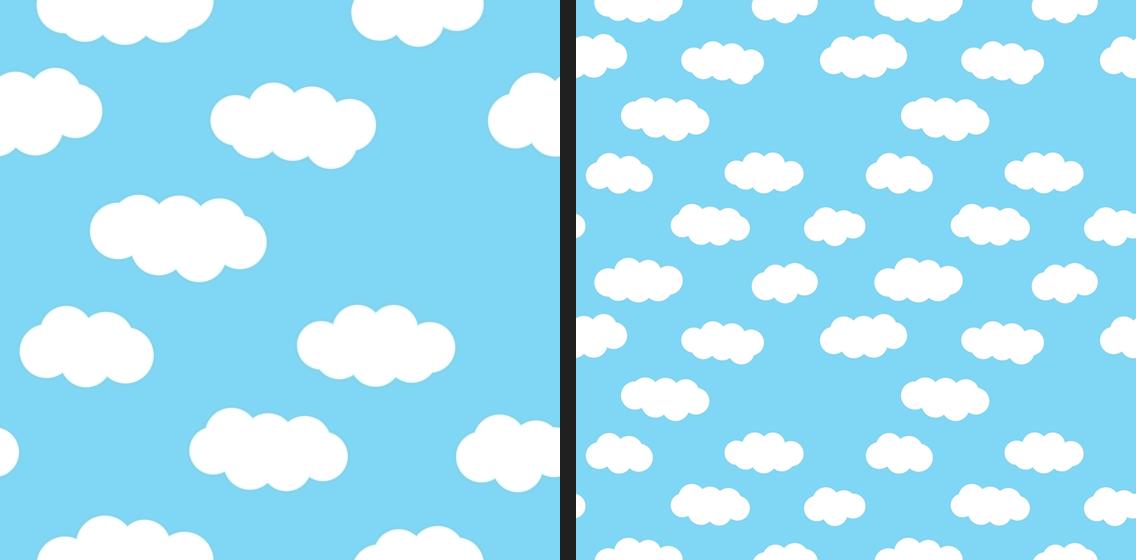
Left: one tile. Right: repeated 2 by 2.
Reproduce this pattern procedurally as a WebGL 1 fragment shader.

```glsl
precision highp float;
// Flat white clouds drifting over a plain blue sky, tiling in both directions.
// Clouds sit on a sheared, jittered lattice; each is a union of overlapping
// round puffs, alternately raised and lowered, measured by wrapped distance.

uniform vec2 u_resolution;

const vec3 SKY = vec3(0.50, 0.84, 0.96);
const vec3 SKY_RIM = vec3(0.53, 0.82, 0.91);
const vec3 CLOUD = vec3(1.0);
const vec3 CLOUD_RIM = vec3(0.94, 1.0, 1.0);

const int CLOUD_SLOTS = 10;       // two columns by five rows
const float EMPTY_SLOT = 6.0;     // leaves one open stretch of sky
const int MAX_PUFFS = 7;
const float PUFF_RADIUS = 0.047;
const float PUFF_SPACING = 0.034;
const float PUFF_LIFT = 0.025;

// Sine-free hash: two values in 0..1
vec2 hash2(vec2 p) {
  vec3 q = fract(p.xyx * vec3(0.1031, 0.1030, 0.0973));
  q += dot(q, q.yzx + 33.33);
  return fract((q.xx + q.yz) * q.zy);
}

// Shortest offset on the repeating unit tile
vec2 wrapOffset(vec2 d) {
  return d - floor(d + 0.5);
}

// Centre of a lattice slot: each row is shifted by a fifth of the tile
vec2 cloudCentre(float column, float row, vec2 jitter) {
  vec2 slot = vec2(0.25 + 0.5 * column + 0.2 * row, 0.2 * row - 0.015);
  return slot + (jitter - 0.5) * vec2(0.07, 0.024);
}

// Signed distance to one cloud, p measured from its centre
float cloudDistance(vec2 p, float puffs, float seed) {
  vec2 form = hash2(vec2(seed, 41.0));
  vec2 pose = hash2(vec2(seed, 67.0));
  float size = mix(0.95, 1.07, form.x);
  float flip = form.y < 0.5 ? -1.0 : 1.0;
  float tilt = (pose.x - 0.5) * 0.28;
  float last = puffs - 1.0;
  float dist = 1.0;
  for (int i = 0; i < MAX_PUFFS; i++) {
    float k = float(i);
    if (k > last) break;
    vec2 vary = hash2(vec2(seed * 9.0 + k, 13.0)) - 0.5;
    float inner = step(0.5, k) * step(k, last - 0.5);
    float side = flip * (1.0 - 2.0 * mod(k, 2.0));
    float x = (k - 0.5 * last) * PUFF_SPACING;
    float y = side * inner * PUFF_LIFT + tilt * x + vary.x * 0.014;
    float radius = PUFF_RADIUS * (1.0 + vary.y * 0.12);
    dist = min(dist, length(p - size * vec2(x, y)) - size * radius);
  }
  return dist;
}

// Signed distance to the nearest cloud on the tile
float skyDistance(vec2 uv) {
  float dist = 1.0;
  for (int i = 0; i < CLOUD_SLOTS; i++) {
    float slot = float(i);
    if (slot == EMPTY_SLOT) continue;
    float column = mod(slot, 2.0);
    float row = floor(slot * 0.5 + 0.01);
    // Lower clouds of the second column are short, the others long
    float puffs = (column > 0.5 && row < 2.5) ? 5.0 : 7.0;
    vec2 centre = cloudCentre(column, row, hash2(vec2(slot, 5.0)));
    dist = min(dist, cloudDistance(wrapOffset(uv - centre), puffs, slot + 1.0));
  }
  return dist;
}

// Colour by distance: faint rims on both sides of a smooth outline
vec3 shade(float dist, float edge) {
  vec3 sky = mix(SKY_RIM, SKY, smoothstep(0.003, 0.0055, dist));
  vec3 cloud = mix(CLOUD, CLOUD_RIM, smoothstep(-0.004, -0.0025, dist));
  return mix(cloud, sky, smoothstep(-edge, edge, dist));
}

void main() {
  vec2 uv = gl_FragCoord.xy / u_resolution;
  float edge = max(0.0015, 0.75 / min(u_resolution.x, u_resolution.y));
  gl_FragColor = vec4(shade(skyDistance(uv), edge), 1.0);
}
```
